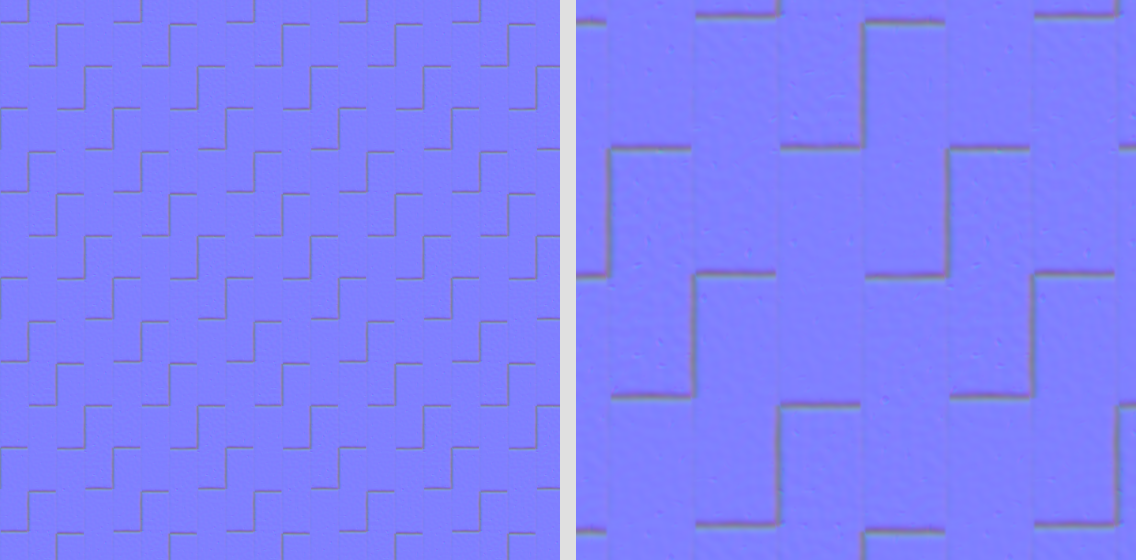
Left, the full canvas; right, a detail of the centre.
Reproduce this texture map procedurally as a WebGL 2 fragment shader.

```glsl
#version 300 es
precision highp float;
// Tangent-space normal map of upright staggered paving bricks with stepped grooves.

uniform vec2 u_resolution;
out vec4 fragColor;

const vec2 TILE = vec2(0.2016, 0.3030);      // repeat size: four columns, two bricks tall
const float COLUMNS = 4.0;
const vec2 GRAIN = vec2(30.0, 45.0);         // surface noise cells per repeat
const vec4 STEP_TOP = vec4(0.640, 0.898, 0.146, 0.393);  // joint heights per column
const vec4 STEP_BASE = vec4(0.133, 0.391, 0.645, 0.881);
const vec3 FLAT_NORMAL = vec3(0.5, 0.5, 1.0);
const float GROOVE_WIDTH = 0.0021;
const float GROOVE_SLOPE = 0.135;
const float GROOVE_DARK = 0.33;
const float SEAM_STRENGTH = 0.17;

float hash(vec2 p) {
    vec3 q = fract(p.xyx * vec3(0.1031, 0.1030, 0.0973));
    q += dot(q, q.yzx + 33.33);
    return fract((q.x + q.y) * q.z);
}

float cornerGradient(vec2 cell, vec2 offset, vec2 period) {
    float angle = 6.2832 * hash(mod(cell, period) + 7.0);
    return dot(vec2(cos(angle), sin(angle)), offset);
}

// Gradient noise that wraps after a whole number of cells
float periodicNoise(vec2 p, vec2 period) {
    vec2 i = floor(p), f = p - i;
    vec2 u = f * f * f * (f * (f * 6.0 - 15.0) + 10.0);
    vec2 e = vec2(1.0, 0.0);
    float near = mix(cornerGradient(i, f, period),
                     cornerGradient(i + e.xy, f - e.xy, period), u.x);
    float far = mix(cornerGradient(i + e.yx, f - e.yx, period),
                    cornerGradient(i + e.xx, f - e.xx, period), u.x);
    return mix(near, far, u.y);
}

// Fine plaster grain with scattered pits
float surfaceHeight(vec2 p) {
    float grain = periodicNoise(p, GRAIN);
    float pits = smoothstep(0.38, 0.62, periodicNoise(p + 11.5, GRAIN));
    return 0.7 * grain - 1.1 * pits;
}

vec2 surfaceSlope(vec2 p) {
    vec2 e = vec2(0.25, 0.0);
    float h = surfaceHeight(p);
    return vec2(surfaceHeight(p + e.xy) - h, surfaceHeight(p + e.yx) - h);
}

// Shortest signed offset on a loop of length one
float wrapOffset(float d) {
    return fract(d + 0.5) - 0.5;
}

// x: slope across the groove, y: darkness at its centre
vec2 groove(float d, float width) {
    float t = d / width;
    return vec2(GROOVE_SLOPE * t * exp(-0.5 * t * t), GROOVE_DARK * exp(-0.8 * t * t));
}

// One where y lies between two heights on the loop, with soft ends
float spanMask(float y, float start, float end) {
    float halfLength = 0.5 * fract(end - start);
    float outside = (abs(wrapOffset(y - start - halfLength)) - halfLength) * TILE.y;
    return 1.0 - smoothstep(-0.001, 0.002, outside);
}

void main() {
    vec2 uv = gl_FragCoord.xy / u_resolution;
    vec2 cell = fract(vec2(uv.x, 1.0 - uv.y) / TILE);   // y runs downward
    float across = cell.x * COLUMNS;
    float columnWidth = TILE.x / COLUMNS;
    int column = int(min(across, COLUMNS - 1.0));
    int edge = int(floor(across + 0.5)) % 4;
    float top = STEP_TOP[column];
    float base = STEP_BASE[column];

    // Slow variation along the joints
    vec2 wearPeriod = vec2(12.0, 18.0);
    float wear = periodicNoise(cell * wearPeriod, wearPeriod);
    float wobble = 0.0007 * wear;

    // Horizontal joints close softly at the column edges
    float edgeOffset = wrapOffset(across) * columnWidth;
    float endFade = smoothstep(0.0, 0.0025, abs(edgeOffset));
    vec2 level = groove(wrapOffset(cell.y - top) * TILE.y + wobble, GROOVE_WIDTH)
               + groove(wrapOffset(cell.y - base) * TILE.y + wobble, GROOVE_WIDTH);
    level *= endFade * (1.0 + 0.3 * wear);

    // Upright joints: deep between steps, faint seams elsewhere
    float deep = spanMask(cell.y, STEP_TOP[edge], STEP_BASE[(edge + 3) % 4]);
    vec2 upright = groove(edgeOffset + wobble, mix(0.0017, GROOVE_WIDTH, deep));
    float seam = SEAM_STRENGTH * (1.0 + 1.5 * wear);
    upright *= vec2(mix(seam, 0.75, deep), mix(0.5 * seam, 1.0 + 0.3 * wear, deep));

    // Each brick has its own roughness
    float upper = step(fract(cell.y - base), fract(top - base));
    float roughness = mix(0.035, 0.09, hash(vec2(float(column), upper) + 3.0));
    vec2 slope = roughness * surfaceSlope(cell * GRAIN) + vec2(upright.x, level.x);

    float dark = max(upright.y, level.y) + 0.8 * dot(slope, slope);
    vec3 normalColour = FLAT_NORMAL + vec3(-slope.x, slope.y, -dark);
    fragColor = vec4(clamp(normalColour, 0.0, 1.0), 1.0);
}
```
